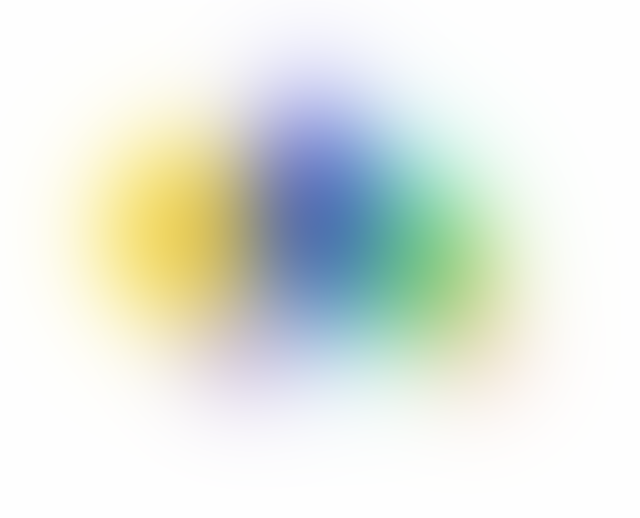
This background is drawn by a Shadertoy shader. Its source:

```glsl
// Soft blurred glows of yellow, violet, teal and lime mixing like ink on white.

// Paper colour and overall ink strength
const vec3 PAPER = vec3(0.997, 0.997, 0.996);
const float INK_STRENGTH = 1.0;

// Ink density: how much red, green and blue each glow absorbs at its centre
const vec3 YELLOW_INK = vec3(0.04, 0.16, 1.00);
const vec3 VIOLET_INK = vec3(0.70, 0.74, 0.13);
const vec3 LILAC_INK  = vec3(0.10, 0.14, 0.05);
const vec3 TEAL_INK   = vec3(0.80, 0.11, 0.25);
const vec3 LIME_INK   = vec3(0.00, 0.10, 0.44);
const vec3 PEACH_INK  = vec3(0.01, 0.06, 0.06);

// Glow centre (xy, from the canvas middle) and spread (zw), in canvas heights
const vec4 YELLOW_GLOW = vec4(-0.256,  0.052, 0.116, 0.122);
const vec4 VIOLET_GLOW = vec4(-0.019,  0.085, 0.106, 0.148);
const vec4 LILAC_GLOW  = vec4(-0.159, -0.168, 0.097, 0.097);
const vec4 TEAL_GLOW   = vec4( 0.126,  0.022, 0.126, 0.132);
const vec4 LIME_GLOW   = vec4( 0.244, -0.039, 0.097, 0.113);
const vec4 PEACH_GLOW  = vec4( 0.308, -0.184, 0.097, 0.097);

// Elliptical Gaussian falloff, 1 at the centre
float glow(vec2 point, vec4 shape) {
    vec2 offset = (point - shape.xy) / shape.zw;
    return exp(-0.5 * dot(offset, offset));
}

void mainImage(out vec4 fragColor, in vec2 fragCoord) {
    vec2 point = (fragCoord - 0.5 * iResolution.xy) / iResolution.y;

    // Densities add up, so overlapping colours multiply
    vec3 density = YELLOW_INK * glow(point, YELLOW_GLOW)
                 + VIOLET_INK * glow(point, VIOLET_GLOW)
                 + LILAC_INK  * glow(point, LILAC_GLOW)
                 + TEAL_INK   * glow(point, TEAL_GLOW)
                 + LIME_INK   * glow(point, LIME_GLOW)
                 + PEACH_INK  * glow(point, PEACH_GLOW);

    fragColor = vec4(PAPER * exp(-INK_STRENGTH * density), 1.0);
}
```
